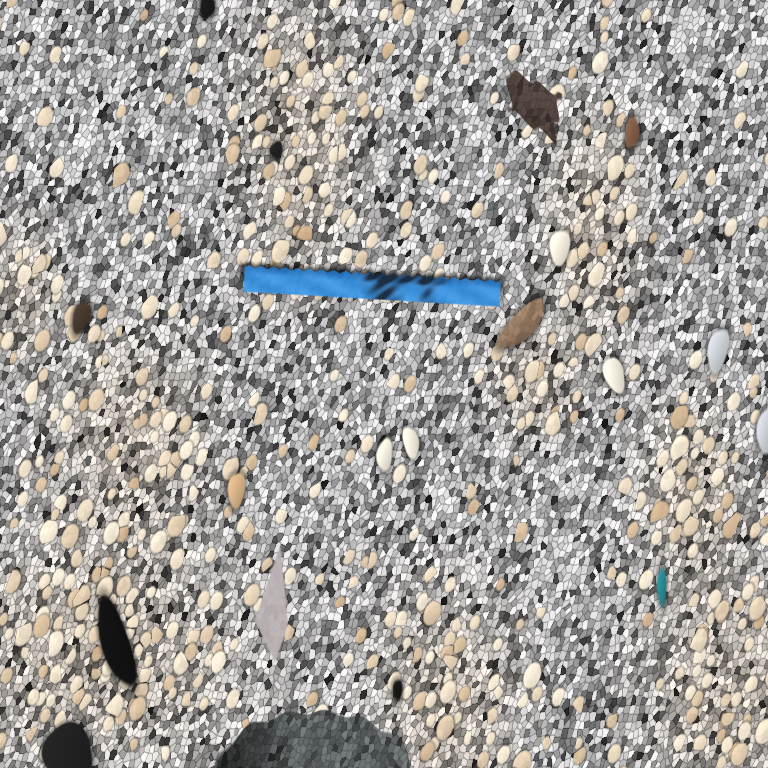
Reproduce this texture procedurally as a Shadertoy shader.

```glsl
struct Cell { vec2 toCentre; vec2 seed; float edge; };

vec2 hash2(vec2 p) {
    vec3 q = fract(p.xyx * vec3(.1031, .1030, .0973));
    q += dot(q, q.yzx + 33.33);
    return fract((q.xx + q.yz) * q.zy);
}

// Cellular noise: nearest centre, its seed, gap to the next centre
Cell cellular(vec2 p) {
    float first = 9., second = 9.;
    Cell cell = Cell(vec2(0), vec2(0), 0.);
    for (int i = 0; i < 9; i++) {
        vec2 id = floor(p) + vec2(i % 3 - 1, i / 3 - 1);
        vec2 away = id + .1 + .8 * hash2(id) - p;
        float d = length(away);
        if (d < first) {
            second = first;
            first = d;
            cell.toCentre = away;
            cell.seed = hash2(id + 71.);
        } else second = min(second, d);
    }
    cell.edge = second - first;
    return cell;
}

// Upright grains leaning to the right
vec2 lean(vec2 p) { return vec2(p.x - .25 * p.y, .66 * p.y); }
vec2 unlean(vec2 q) { return vec2(q.x + .38 * q.y, q.y / .66); }

float cover(float d) {
    float w = max(.0015, 1. / iResolution.y);
    return 1. - smoothstep(-w, w, d);
}

vec2 turn(vec2 d, float tilt) {
    float c = cos(tilt), s = sin(tilt);
    return vec2(c * d.x - s * d.y, s * d.x + c * d.y);
}

// Rounded stone, shape = centre and radii
void stone(inout vec3 col, vec2 p, vec4 shape, float tilt, vec3 tint) {
    vec2 l = turn(p - shape.xy, tilt) / shape.zw;
    float bumps = .08 * sin(3. * atan(l.y, l.x) + shape.x * 90.);
    float d = (length(l) - 1. + bumps) * shape.z;
    col *= .65 + .35 * smoothstep(0., .006, d);
    col = mix(col, tint * (1. - .12 * l.x + .06 * l.y), cover(d));
}

// Convex quad, corners in clockwise order
float side(vec2 p, vec2 a, vec2 b) {
    vec2 e = normalize(b - a);
    return dot(p - a, vec2(-e.y, e.x));
}
float quad(vec2 p, vec2 a, vec2 b, vec2 c, vec2 d) {
    return max(max(side(p, a, b), side(p, b, c)), max(side(p, c, d), side(p, d, a)));
}

// Where coarse gravel gathers: centre and spread
float gravelDensity(vec2 p) {
    vec4 patches[9] = vec4[9](
        vec4(.39, .82, .07, .16), vec4(.77, .70, .06, .13), vec4(.17, .43, .09, .12),
        vec4(.58, .08, .08, .13), vec4(.03, .62, .04, .08), vec4(.90, .36, .06, .10),
        vec4(.12, .15, .17, .13), vec4(.69, .50, .05, .06), vec4(.95, .10, .10, .14));
    float sum = .09;
    for (int i = 0; i < 9; i++) {
        vec2 d = (p - patches[i].xy) / patches[i].zw;
        sum += .6 * exp(-dot(d, d));
    }
    return min(sum, .75);
}

void mainImage(out vec4 fragColor, in vec2 fragCoord) {
    vec2 p = fragCoord / iResolution.xy;

    // Fine sand
    Cell grain = cellular(lean(p) * 150.);
    float tone = mix(.1, 1., pow(grain.seed.x, .52)) * mix(.72, 1., smoothstep(0., .3, grain.edge));
    vec3 col = tone * mix(vec3(.99, .99, 1), vec3(1.02, .96, .88), gravelDensity(p));

    // Coarse pebbles in two sizes
    for (int i = 0; i < 2; i++) {
        float k = float(i), scale = 58. - 16. * k;
        Cell pebble = cellular(lean(p) * scale + 17. * k);
        float chance = gravelDensity(p + unlean(pebble.toCentre) / scale);
        float d = max(length(pebble.toCentre) - .28 - .2 * pebble.seed.y, .06 - pebble.edge);
        float present = step(pebble.seed.x, chance * (.8 - .35 * k));
        vec3 tint = mix(vec3(.80, .68, .54), vec3(.97, .93, .85), sqrt(fract(pebble.seed.y * 7.3)));
        tint *= 1. + .22 * dot(pebble.toCentre, vec2(.6, -.5)) + .1 * (tone - .6);
        col *= 1. - .3 * present * (1. - smoothstep(0., .14, d));
        col = mix(col, tint, present * cover(d / scale));
    }

    // Pale, brown and teal stones
    vec3 cream = vec3(.95, .93, .87), brown = vec3(.58, .47, .38);
    stone(col, p, vec4(.729, .678, .013, .023), .1, cream);
    stone(col, p, vec4(.501, .408, .010, .021), .1, cream);
    stone(col, p, vec4(.535, .424, .010, .021), -.2, cream);
    stone(col, p, vec4(.800, .512, .013, .024), -.3, cream);
    stone(col, p, vec4(.308, .362, .011, .023), .1, vec3(.83, .69, .52));
    stone(col, p, vec4(.935, .544, .013, .029), .2, vec3(.79, .81, .83));
    stone(col, p, vec4(.998, .440, .012, .030), .1, vec3(.79, .80, .83));
    stone(col, p, vec4(.823, .827, .009, .020), .1, vec3(.50, .36, .28));
    stone(col, p, vec4(.680, .577, .016, .041), .75, brown * (.8 + .3 * tone));
    stone(col, p, vec4(.106, .587, .011, .021), .3, brown * .47);
    stone(col, p, vec4(.862, .236, .006, .024), 0., vec3(.16, .53, .56));

    // Brown angular stone and pale shard
    float block = quad(p, vec2(.661, .911), vec2(.729, .876), vec2(.722, .816), vec2(.664, .857));
    block += .003 * sin(p.x * 310. + p.y * 170.);
    col = mix(col, vec3(.30, .25, .23) * (.6 + .6 * tone), cover(block));
    float shard = quad(p, vec2(.365, .290), vec2(.375, .186), vec2(.358, .138), vec2(.332, .192));
    col = mix(col, vec3(.69, .66, .66) + .06 * tone, cover(shard));

    // Black pieces
    stone(col, p, vec4(.151, .163, .018, .060), -.3, vec3(.07));
    stone(col, p, vec4(.089, .020, .032, .038), -.2, vec3(.13));
    stone(col, p, vec4(.270, .993, .009, .017), 0., vec3(.10));
    stone(col, p, vec4(.518, .102, .006, .013), 0., vec3(.09));
    stone(col, p, vec4(.360, .805, .008, .011), .2, vec3(.13));

    // Speckled dark rock at the lower edge
    float rock = (length((p - vec2(.41, 0)) / vec2(.125, .073)) - 1.) * .073 + .003 * sin(p.x * 130.);
    vec3 slate = mix(vec3(.20, .21, .21), vec3(.43, .45, .45), smoothstep(.29, .40, p.x));
    col = mix(col, slate * (.3 + .8 * tone), cover(rock));

    // Blue strip with shadowed rim and dark scuffs
    vec2 bar = turn(p - vec2(.4844, .627), .0585);
    float ragged = .0015 * sin(bar.x * 400.) * step(0., bar.y);
    float strip = max(abs(bar.x) - .167, abs(bar.y) - .0165 + ragged);
    col *= 1. - .6 * (1. - smoothstep(0., .009, strip)) * smoothstep(-.01, .01, bar.y);
    vec3 blue = mix(vec3(.25, .58, .87), vec3(.17, .46, .74), smoothstep(.004, .016, bar.y));
    blue += .03 * sin(bar.x * 90. + bar.y * 210.) + .05 * (tone - .6);
    float scuff = exp(-pow(abs(bar.x - .016) / .017, 2.)) + .6 * exp(-pow(abs(bar.x - .072) / .008, 2.));
    scuff += smoothstep(.003, .012, bar.y) * smoothstep(.07, .03, abs(bar.x - .04));
    scuff *= .75 + .4 * sin(bar.x * 260. - bar.y * 330.);
    col = mix(col, mix(blue, vec3(.10, .14, .20), clamp(scuff, 0., .9)), cover(strip));

    fragColor = vec4(clamp(col, 0., 1.), 1);
}
```
